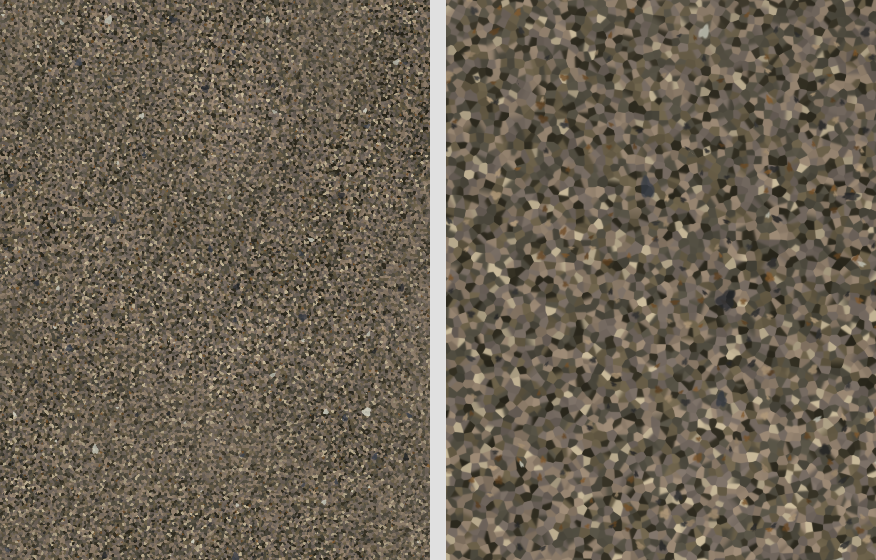
Left, the full canvas; right, a detail of the centre.
This texture is drawn by a Shadertoy shader. Its source:

```glsl
const float GRAINS = 225.0;          // grains per canvas height
const float GRAIN_SHARPNESS = 13.0;
const float GRAIN_CONTRAST = 1.2;
const float GRAIN_VARIATION = 0.10;
const float PATCH_SCALE = 5.0;
const float PATCH_STRENGTH = 0.07;
const float EDGE_SOFTNESS = 0.0011;

const vec3 MEAN_SAND = vec3(0.425, 0.385, 0.324);
const vec3 DARK_STONE = vec3(0.17, 0.17, 0.17);
const vec3 BLUE_STONE = vec3(0.27, 0.29, 0.33);
const vec3 RUST = vec3(0.43, 0.29, 0.14);
const vec3 BUFF = vec3(0.66, 0.57, 0.45);
const vec3 SHELL = vec3(0.80, 0.80, 0.74);

const vec3 SAND[6] = vec3[6](
    vec3(0.33, 0.31, 0.26), vec3(0.52, 0.46, 0.39), vec3(0.43, 0.39, 0.35),
    vec3(0.40, 0.36, 0.28), vec3(0.24, 0.22, 0.17), vec3(0.64, 0.59, 0.49));
const float SAND_LIMIT[6] = float[6](0.23, 0.45, 0.67, 0.83, 0.93, 1.0);

float hash(vec2 p) {
    return fract(sin(dot(p, vec2(127.1, 311.7))) * 43758.5453);
}

vec2 hash2(vec2 p) {
    return vec2(hash(p), hash(p + 57.3));
}

float valueNoise(vec2 p) {
    vec2 i = floor(p), f = fract(p);
    f = f * f * (3.0 - 2.0 * f);
    return mix(mix(hash(i), hash(i + vec2(1, 0)), f.x),
               mix(hash(i + vec2(0, 1)), hash(i + vec2(1, 1)), f.x), f.y);
}

float fbm(vec2 p) {
    float sum = 0.0, amplitude = 0.5;
    for (int i = 0; i < 4; i++) {
        sum += amplitude * valueNoise(p);
        p = p * 2.03 + 17.1;
        amplitude *= 0.5;
    }
    return sum / 0.9375;
}

vec3 sandColor(float pick) {
    for (int i = 0; i < 5; i++) {
        if (pick < SAND_LIMIT[i]) return SAND[i];
    }
    return SAND[5];
}

// Soft Voronoi cells, each with its own sand colour
vec3 grainField(vec2 p) {
    vec2 cell = floor(p);
    vec3 sum = vec3(0.0);
    float total = 0.0;
    for (int y = -1; y <= 1; y++) {
        for (int x = -1; x <= 1; x++) {
            vec2 id = cell + vec2(x, y);
            vec2 offset = id + hash2(id) - p;
            float weight = exp(-GRAIN_SHARPNESS * dot(offset, offset));
            float light = 1.0 + GRAIN_VARIATION * (2.0 * hash(id + 21.7) - 1.0);
            sum += weight * light * sandColor(hash(id + 9.4));
            total += weight;
        }
    }
    return sum / total;
}

// Scattered irregular ellipses: x is coverage, y a random value per stone
vec2 scatter(vec2 uv, float cells, float density, float radius, float seed) {
    vec2 id = floor(uv * cells);
    vec2 key = id + seed;
    vec2 center = (id + 0.3 + 0.4 * hash2(key)) / cells;
    float turn = 6.2832 * hash(key + 3.1);
    float c = cos(turn), s = sin(turn);
    vec2 q = mat2(c, -s, s, c) * (uv - center);
    q.y *= 1.0 + 0.9 * hash(key + 5.9);
    float angle = atan(q.y, q.x + 1e-6);
    float outline = 1.0 + 0.16 * sin(3.0 * angle + turn) + 0.08 * sin(5.0 * angle);
    float size = radius * mix(0.45, 1.0, pow(hash(key + 8.3), 2.0));
    float cover = 1.0 - smoothstep(-EDGE_SOFTNESS, EDGE_SOFTNESS,
                                   length(q) - size * outline);
    return vec2(cover * step(hash(key + 12.7), density), hash(key + 15.2));
}

void mainImage(out vec4 fragColor, in vec2 fragCoord) {
    vec2 uv = fragCoord / iResolution.y;
    float patches = fbm(uv * PATCH_SCALE) - 0.5;
    float coarse = smoothstep(-0.2, 0.2, fbm(uv * PATCH_SCALE + 31.0) - 0.5);

    // Fine sand, with smoother and coarser areas
    vec3 grain = grainField(uv * GRAINS);
    float contrast = GRAIN_CONTRAST * mix(0.85, 1.12, coarse);
    vec3 color = MEAN_SAND + (grain - MEAN_SAND) * contrast;
    color += PATCH_STRENGTH * patches * vec3(1.1, 1.0, 0.95);

    // Small coloured grains
    vec2 rust = scatter(uv, 75.0, 0.10 + 0.16 * coarse, 0.0030, 11.0);
    color = mix(color, RUST * (0.75 + 0.5 * rust.y), 0.75 * rust.x);
    vec2 buff = scatter(uv + 0.37, 68.0, 0.08 + 0.10 * coarse, 0.0032, 43.0);
    color = mix(color, BUFF * (0.85 + 0.3 * buff.y), 0.8 * buff.x);
    vec2 dark = scatter(uv + 0.61, 72.0, 0.12 + 0.14 * coarse, 0.0032, 71.0);
    color = mix(color, DARK_STONE * (0.8 + 0.5 * dark.y), 0.85 * dark.x);

    // Larger pebbles and shell chips
    vec2 pebble = scatter(uv + 0.19, 17.0, 0.16, 0.0085, 97.0);
    vec3 stone = mix(DARK_STONE, BLUE_STONE, pebble.y) + 0.25 * (grain - MEAN_SAND);
    color = mix(color, stone, 0.85 * pebble.x);
    vec2 chip = scatter(uv + 0.83, 34.0, 0.07, 0.0035, 131.0);
    color = mix(color, SHELL * (0.85 + 0.2 * chip.y), 0.85 * chip.x);
    vec2 shell = scatter(uv + 0.47, 13.0, 0.13, 0.0085, 163.0);
    vec3 shellTone = SHELL * (0.85 + 0.2 * shell.y) + 0.2 * (grain - MEAN_SAND);
    color = mix(color, shellTone, 0.9 * shell.x);

    fragColor = vec4(clamp(color, 0.0, 1.0), 1.0);
}
```
